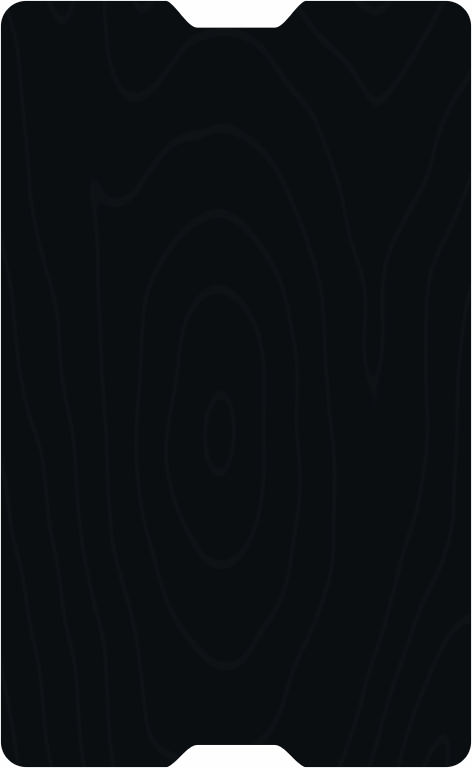
This texture is drawn by a Shadertoy shader. Its source:

```glsl
// A near-black panel with rounded corners and a notch at top and bottom, on white.
// Faint wood grain covers it: contour lines of a height field made of two knots
// and a folded flank, bent by gradient noise.

vec2 hashGradient(vec2 cell) {
    float angle = 6.2832 * fract(sin(dot(cell, vec2(127.1, 311.7))) * 43758.55);
    return vec2(cos(angle), sin(angle));
}

float gradientNoise(vec2 p) {
    vec2 i = floor(p), f = fract(p);
    vec2 u = f * f * f * (f * (f * 6.0 - 15.0) + 10.0);
    vec2 e = vec2(1, 0);
    float low = mix(dot(hashGradient(i), f), dot(hashGradient(i + e), f - e), u.x);
    float high = mix(dot(hashGradient(i + e.yx), f - e.yx),
                     dot(hashGradient(i + 1.0), f - 1.0), u.x);
    return mix(low, high, u.y);
}

float smoothMin(float a, float b, float k) {
    float h = max(k - abs(a - b), 0.0) / k;
    return min(a, b) - h * h * k * 0.25;
}

// Height of the grain; every whole step carries one line.
float grainHeight(vec2 p) {
    float rise = p.y - 0.427;
    float right = smoothstep(0.03, 0.27, p.x);

    // Main knot, leaning on the left and folded back on the right into nested U shapes
    float x = p.x + 0.15 * rise * (1.0 - right);
    float across = 0.206 - sqrt((x - 0.49) * (x - 0.49) + 0.0006);
    float along = rise * mix(0.2, 1.0, right);
    float knot = length(vec2(across / 0.043, along / 0.115));

    // Narrow tongue at the upper left
    float tongue = (p.x - 0.17) / 0.05;
    knot += 1.3 * exp(-tongue * tongue) * smoothstep(0.6, 1.0, p.y);

    // Smaller knot at the lower right, leaning outward
    vec2 q = p - vec2(0.56, -0.02);
    q.x -= 0.25 * q.y;
    float corner = length(q / vec2(0.036, 0.13));

    float bend = gradientNoise(p * vec2(6.0, 4.0) + 3.7)
               + 0.4 * gradientNoise(p * vec2(13.0, 8.0) + 9.2);
    return smoothMin(knot, corner, 0.9) + 0.5 * bend;
}

// Signed distance to the panel edge, negative inside.
float panelDistance(vec2 p, vec2 halfSize) {
    vec2 q = abs(p) - halfSize + 0.033;
    float box = length(max(q, 0.0)) + min(max(q.x, q.y), 0.0) - 0.033;

    // Notch with S-shaped sides, a little deeper at the top
    float depth = p.y > 0.0 ? 0.036 : 0.030;
    float t = clamp((0.095 - abs(p.x)) / 0.045, 0.0, 1.0);
    float slope = depth * 6.0 * t * (1.0 - t) / 0.045;
    float notch = depth * t * t * (3.0 - 2.0 * t) - (0.5 - abs(p.y));
    return max(box, notch / sqrt(1.0 + slope * slope));
}

void mainImage(out vec4 fragColor, in vec2 fragCoord) {
    float pixel = 1.0 / iResolution.y;
    vec2 p = fragCoord * pixel;
    vec2 center = 0.5 * iResolution.xy * pixel;

    // Grain lines: thin where they run upright, thick at the turns
    float h = grainHeight(p);
    vec2 e = vec2(0.002, 0.0);
    vec2 gradient = vec2(grainHeight(p + e) - h, grainHeight(p + e.yx) - h) / e.x;
    float steepness = max(length(gradient), 5.0);
    float turn = abs(gradient.y) / steepness;
    float halfWidth = mix(0.0026, 0.0058, turn * turn);
    float lineDistance = abs(fract(h) - 0.5) / steepness - halfWidth;
    float line = 1.0 - smoothstep(-pixel, pixel, lineDistance);

    vec3 panel = mix(vec3(0.040, 0.053, 0.068), vec3(0.053, 0.070, 0.084), line);

    // Panel over white
    float edge = panelDistance(p - center, center - 0.0012);
    float cover = clamp(0.5 - edge / pixel, 0.0, 1.0);
    fragColor = vec4(mix(vec3(0.995), panel, cover), 1.0);
}
```
